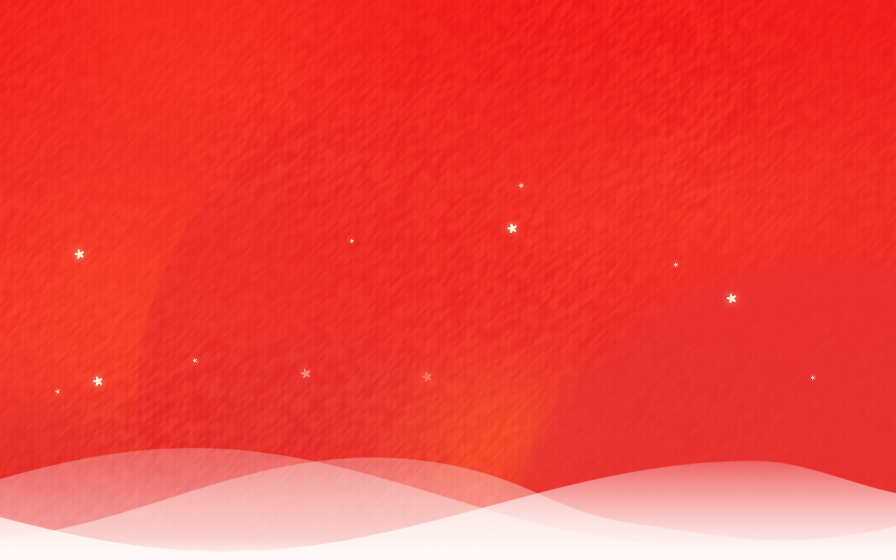
Reproduce this background procedurally as a Shadertoy shader.

```glsl
// Red woven backdrop with soft glows, small stars and three translucent white waves.

float hash(vec2 p) {
    vec3 q = fract(vec3(p.xyx) * 0.1031);
    q += dot(q, q.yzx + 33.33);
    return fract((q.x + q.y) * q.z);
}

float noise(vec2 p) {
    vec2 i = floor(p), f = fract(p);
    f = f * f * (3.0 - 2.0 * f);
    return mix(mix(hash(i), hash(i + vec2(1, 0)), f.x),
               mix(hash(i + vec2(0, 1)), hash(i + vec2(1, 1)), f.x), f.y);
}

// Soft elliptical spot
float glow(vec2 p, vec2 center, vec2 radius) {
    vec2 d = (p - center) / radius;
    return exp(-dot(d, d));
}

// Five-pointed star with a faint halo
float star(vec2 d, float size, float px) {
    float r = length(d);
    float a = atan(d.x + 1e-6, d.y) + 0.25;
    float edge = size * (0.75 + 0.25 * cos(5.0 * a));
    return max(1.0 - smoothstep(-0.7 * px, 0.7 * px, r - edge),
               0.25 * exp(-r * r / (size * size * 1.6)));
}

// Coverage of the area below a wave crest
float below(float y, float crest, float px) {
    return 1.0 - smoothstep(-px, px, y - crest);
}

vec3 backdrop(vec2 p, float px) {
    vec3 col = mix(vec3(0.91, 0.19, 0.18), vec3(0.94, 0.165, 0.14), smoothstep(0.15, 0.6, p.y));
    col = mix(col, vec3(0.95, 0.12, 0.11), smoothstep(0.65, 1.0, p.y));

    // Large darker discs
    float leftDisc = below(length(p - vec2(0.79, 0.29)), 0.546, 3.0 * px);
    float rightDisc = below(length(p - vec2(1.5, -0.083)), 0.62, 0.025);
    float smallDisc = below(length(p - vec2(0.57, 0.16)), 0.24, 0.03);

    // Warm light and shade
    vec3 orange = vec3(0.98, 0.27, 0.16);
    col = mix(col, orange, 0.40 * glow(p, vec2(0.35, 0.90), vec2(0.30, 0.22)));
    col = mix(col, orange, 0.75 * glow(p, vec2(0.20, 0.43), vec2(0.28, 0.23)));
    col = mix(col, orange, 0.30 * glow(p, vec2(1.25, 0.60), vec2(0.40, 0.15)));
    col = mix(col, vec3(0.91, 0.17, 0.16), 0.65 * leftDisc * (1.0 - smoothstep(0.28, 0.8, p.x)));
    col = mix(col, vec3(0.90, 0.19, 0.18), 0.40 * smallDisc);
    col = mix(col, vec3(0.98, 0.31, 0.17), 0.80 * glow(p, vec2(0.88, 0.21), vec2(0.17, 0.15)));
    col = mix(col, vec3(0.91, 0.19, 0.19), 0.75 * rightDisc);
    col = mix(col, vec3(0.88, 0.17, 0.16), 0.50 * glow(p, vec2(0.06, 0.18), vec2(0.25, 0.09)));

    // Slanted weave crossed by fine columns
    float thread = noise(vec2((p.x - p.y) * 130.0, (p.x + p.y) * 45.0)) - 0.5;
    float column = 0.5 + 0.5 * sin(p.x * 520.0);
    float patches = 0.4 + 0.6 * noise(p * 4.0 + 7.0);
    float weave = (thread + 0.22 * (column - 0.5)) * patches * (1.0 - 0.6 * rightDisc);
    return col + weave * vec3(0.05, 0.085, 0.05);
}

void mainImage(out vec4 fragColor, in vec2 fragCoord) {
    float px = 1.0 / iResolution.y;
    vec2 p = fragCoord * px;
    vec3 col = backdrop(p, px);

    // Six small stars on a swaying line
    float stars = 0.0;
    for (int k = 0; k < 6; k++) {
        float i = float(k);
        vec2 c = vec2(0.096 + 0.273 * i - 0.023 * sin(1.4 * i - 0.3),
                      0.48 + 0.19 * cos(1.2 * (i - 2.9)));
        stars = max(stars, 0.9 * star(p - c, 0.0038, px));
    }

    // Larger stars along a high and a low arc; the low ones fade to the right
    for (int k = 0; k < 3; k++) {
        float i = float(k);
        vec2 high = vec2(0.142 + 0.9635 * i - 0.1906 * i * i, 0.546 + 0.1315 * i - 0.0855 * i * i);
        vec2 low = vec2(0.175 + 0.448 * i - 0.077 * i * i, 0.319 + 0.024 * i - 0.010 * i * i);
        stars = max(stars, star(p - high, 0.009, px));
        stars = max(stars, star(p - low, 0.009, px) / (1.0 + 1.2 * i));
    }
    col = mix(col, vec3(1.0, 0.94, 0.83), stars);

    // Wave crests
    float leftCrest = 0.113 + 0.087 * cos((min(p.x, 1.24) - 0.344) * 3.49);
    float middleCrest = 0.109 + 0.074 * cos((p.x - 0.665) * 4.274)
                      - 0.02 * glow(p, vec2(1.05, p.y), vec2(0.13));
    float rightCrest = 0.096 - 0.081 * cos((p.x - 0.40) * 3.324)
                     - 0.03 * smoothstep(1.35, 1.6, p.x);

    // Veils grow denser toward the bottom
    vec3 veil = vec3(1.0, 0.97, 0.96);
    float thin = mix(0.62, 0.25, clamp(p.y / 0.2, 0.0, 1.0));
    float dense = 0.98 - 0.75 * pow(clamp(p.y / 0.18, 0.0, 1.0), 1.4);
    col = mix(col, veil, thin * below(p.y, leftCrest, px));
    col = mix(col, veil, thin * below(p.y, middleCrest, px));
    col = mix(col, veil, dense * below(p.y, rightCrest, px));
    col = mix(col, vec3(1.0, 0.98, 0.97), 0.8 * (1.0 - smoothstep(0.0, 0.04, p.y)));

    fragColor = vec4(clamp(col, 0.0, 1.0), 1.0);
}
```
